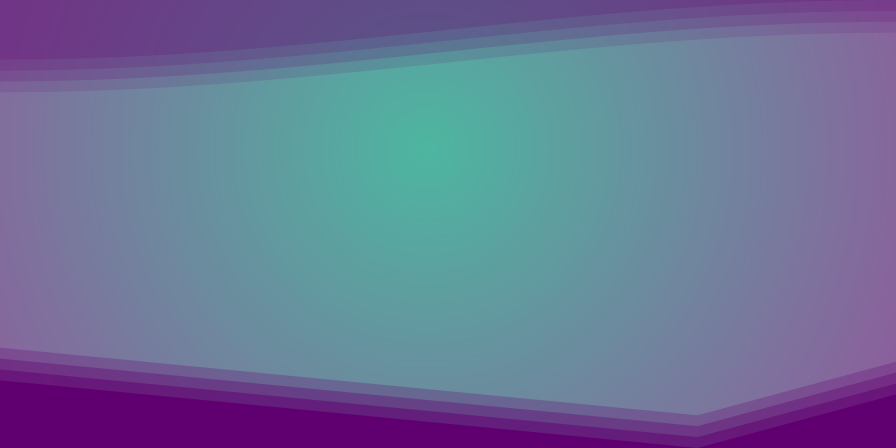
Give the GLSL for this background, as a Shadertoy shader.

```glsl
// Teal-to-mauve radial glow between a layered violet wave above and a layered violet valley below.

// Lengths are in canvas heights, origin at the lower left.
const vec3 GLOW_COLOR = vec3(0.300, 0.715, 0.630);
const vec3 RIM_COLOR = vec3(0.565, 0.345, 0.610);
const vec3 VIOLET = vec3(0.375, 0.000, 0.440);

const vec2 GLOW_CENTER = vec2(0.953, 0.667);
const float GLOW_RADIUS = 1.241;

const float LAYER_STEP = 0.0243;
const vec4 WAVE_OPACITY = vec4(0.13, 0.28, 0.40, 0.51);
const vec4 VALLEY_OPACITY = vec4(0.265, 0.53, 0.77, 1.0);

const float WAVE_LEFT = 0.794;
const float WAVE_RIGHT = 0.927;
const float WAVE_WIDTH = 2.0;

const vec2 VALLEY_POINT = vec2(1.557, 0.073);
const float VALLEY_LEFT_SLOPE = 0.097;
const float VALLEY_RIGHT_SLOPE = 0.270;

const float PI = 3.14159;

// Height of the lowest wave edge
float waveEdge(float x) {
    float rise = 0.5 - 0.5 * cos(PI * x / WAVE_WIDTH);
    return mix(WAVE_LEFT, WAVE_RIGHT, rise);
}

// Height of the highest valley edge
float valleyEdge(float x) {
    float dx = x - VALLEY_POINT.x;
    return VALLEY_POINT.y + max(-VALLEY_LEFT_SLOPE * dx, VALLEY_RIGHT_SLOPE * dx);
}

// Opacity of four stepped layers at a given depth past the first edge
float layerOpacity(float depth, vec4 opacity, float pixel) {
    float total = 0.0;
    float previous = 0.0;
    for (int i = 0; i < 4; i++) {
        float coverage = clamp((depth - float(i) * LAYER_STEP) / pixel + 0.5, 0.0, 1.0);
        total += (opacity[i] - previous) * coverage;
        previous = opacity[i];
    }
    return total;
}

void mainImage(out vec4 fragColor, in vec2 fragCoord) {
    float pixel = 1.0 / iResolution.y;
    vec2 p = fragCoord * pixel;

    // Radial glow
    float falloff = min(distance(p, GLOW_CENTER) / GLOW_RADIUS, 1.0);
    vec3 color = mix(GLOW_COLOR, RIM_COLOR, falloff);

    // Translucent wave, then the valley that ends opaque
    color = mix(color, VIOLET, layerOpacity(p.y - waveEdge(p.x), WAVE_OPACITY, pixel));
    color = mix(color, VIOLET, layerOpacity(valleyEdge(p.x) - p.y, VALLEY_OPACITY, pixel));

    fragColor = vec4(color, 1.0);
}
```
